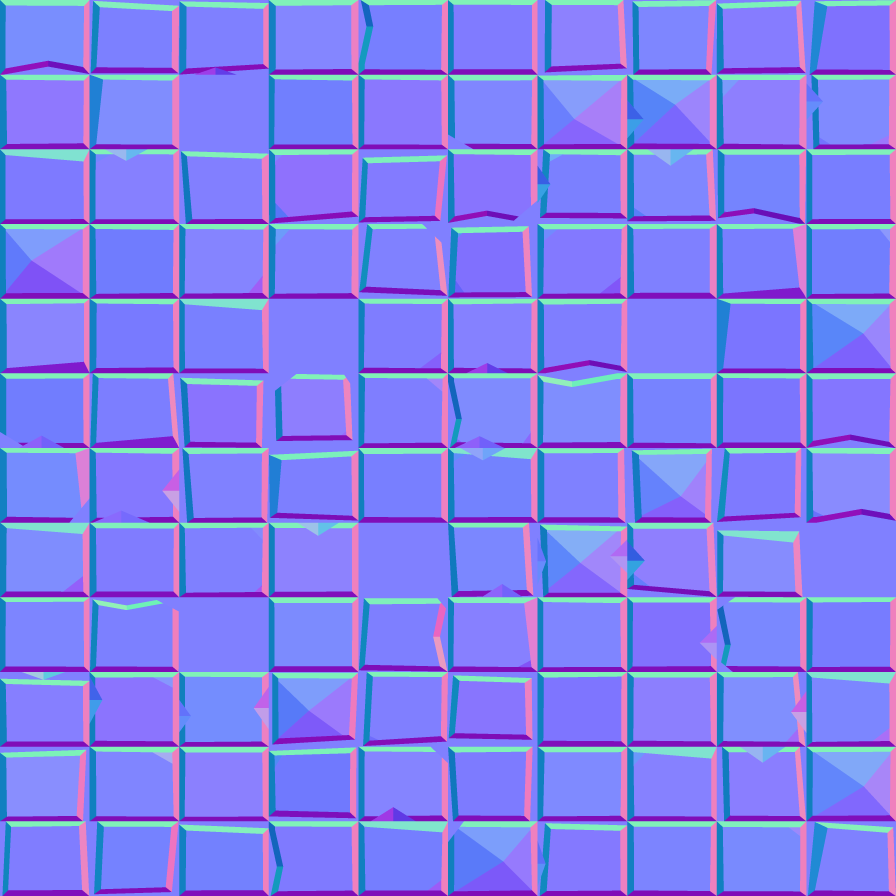
This texture map is drawn by a Shadertoy shader. Its source:

```glsl
#define GRID vec2(10.0, 12.0)      // tiles across and down
#define BEVEL vec2(0.0070, 0.0059) // bevel widths: sides, top and bottom
#define SLOPE vec2(1.80, 2.05)     // bevel steepness: sides, top and bottom
#define TILT 0.13                  // largest lean of a tile face
#define SKEW 0.010                 // largest inset of a crooked edge
#define CROOKED 0.36               // share of tiles with crooked edges
#define MISSING 0.065              // share of empty cells
#define PYRAMID 0.075              // share of four-sided faces
#define BENT 0.035                 // share of edges bent inward
#define DENT 0.045                 // share of edges with a notch
#define CHIP 0.13                  // share of chipped corners
#define SAMPLES 4                  // antialiasing samples per axis

float hash(vec2 cell, float salt) {
    vec3 p = fract(vec3(cell + 3.7, salt * 1.37 + 5.1) * vec3(0.1031, 0.1130, 0.0973));
    p += dot(p, p.yzx + 33.33);
    return fract((p.x + p.y) * p.z);
}

vec2 hash2(vec2 cell, float salt) {
    return vec2(hash(cell, salt), hash(cell, salt + 0.53));
}

vec3 slopeNormal(vec2 slope) {
    return normalize(vec3(slope, 1.0));
}

vec3 tileNormal(vec2 uv) {
    vec2 cell = mod(floor(uv * GRID), GRID);
    vec2 f = fract(uv * GRID);
    vec2 size = 1.0 / GRID;
    vec3 flatNormal = vec3(0.0, 0.0, 1.0);
    if (hash(cell, 1.0) < MISSING) return flatNormal;

    vec2 lean = hash2(cell, 2.0) * 2.0 - 1.0;
    vec3 face = slopeNormal(TILT * lean * abs(lean));
    bool pyramid = hash(cell, 3.0) < PYRAMID;
    bool crooked = hash(cell, 4.0) < CROOKED;
    vec2 apex = (hash2(cell, 5.0) - 0.5) * 0.3 * size;

    float nearest = 1e3, nearestFacet = 1e3;
    vec3 bevel = flatNormal, facet = face, notch = flatNormal;
    bool notched = false;

    // Edges: left, right, bottom, top
    for (int i = 0; i < 4; i++) {
        float salt = 10.0 + 11.0 * float(i);
        float way = float(i % 2) * 2.0 - 1.0;
        vec2 dir = i < 2 ? vec2(way, 0.0) : vec2(0.0, way);
        vec2 tangent = abs(dir.yx);
        float along = dot(tangent, f);
        float len = dot(tangent, size);
        float halfSize = 0.5 * dot(abs(dir), size);
        float d = halfSize - dot(dir, (f - 0.5) * size);

        // Inset of the outer line, straight or bent
        vec2 ends = hash2(cell, salt);
        ends *= ends * SKEW * float(crooked && hash(cell, salt + 1.0) < 0.6);
        float outer = mix(ends.x, ends.y, along);
        float turn = (ends.y - ends.x) / len;
        float mid = 0.35 + 0.3 * hash(cell, salt + 2.0);
        float side = sign(mid - along);
        if (hash(cell, salt + 3.0) < BENT) {
            outer += 0.009 * max(0.0, 1.0 - abs(along - mid) / 0.5);
            turn += side * 0.018 / len;
        }

        // Bevel band; the lowest ratio wins and mitres the corners
        vec2 widths = 0.85 + 0.3 * hash2(cell, salt + 4.0);
        if (hash(cell, salt + 5.0) < 0.04) widths.y += 1.3;
        float width = dot(abs(dir), BEVEL) * mix(widths.x, widths.y, along);
        float ratio = (d - outer) / width;
        if (ratio < nearest) {
            nearest = ratio;
            float soften = 2.0 / max(2.0, widths.x + widths.y);
            bevel = slopeNormal((dir + tangent * turn) * SLOPE * soften);
        }

        // Pyramid facet between the apex and this edge
        float facetRatio = d / (halfSize - dot(dir, apex));
        if (facetRatio < nearestFacet) {
            nearestFacet = facetRatio;
            facet = slopeNormal(dir * (0.2 + 0.14 * hash(cell, salt + 6.0)) + 0.5 * face.xy);
        }

        // Two-sided notch cutting through the bevel
        float depth = 0.008 + 0.012 * hash(cell, salt + 7.0);
        float reach = 0.2 + 0.12 * hash(cell, salt + 8.0);
        if (hash(cell, salt + 9.0) < DENT && d / depth + abs(along - mid) / reach < 1.0) {
            float steep = 0.15 + 0.65 * hash(cell, salt + 10.0);
            notch = slopeNormal(steep * (dir + 0.45 * side * tangent));
            notched = true;
        }
    }

    vec3 n = pyramid ? facet : face;
    if (nearest < 1.0) n = nearest < 0.0 ? flatNormal : bevel;

    // Corners: shallow facets on the face, or breaks through the bevel
    for (int i = 0; i < 4; i++) {
        float salt = 60.0 + 5.0 * float(i);
        vec2 corner = vec2(i % 2, i / 2);
        bool broken = hash(cell, salt + 1.0) < 0.35;
        vec2 extent = (broken ? 0.12 : 0.2) + 0.22 * hash2(cell, salt + 2.0);
        vec2 q = abs(f - corner) / extent;
        if (hash(cell, salt) < CHIP && q.x + q.y < 1.0 && (broken || (nearest >= 1.0 && !pyramid))) {
            vec2 slope = (corner * 2.0 - 1.0) * hash2(cell, salt + 3.0);
            n = broken ? flatNormal : slopeNormal(slope * 0.4);
        }
    }
    return notched ? notch : n;
}

void mainImage(out vec4 fragColor, in vec2 fragCoord) {
    vec3 sum = vec3(0.0);
    for (int y = 0; y < SAMPLES; y++)
        for (int x = 0; x < SAMPLES; x++) {
            vec2 offset = (vec2(x, y) + 0.5) / float(SAMPLES) - 0.5;
            sum += tileNormal((fragCoord + offset) / iResolution.xy);
        }
    fragColor = vec4(0.5 + 0.5 * sum / float(SAMPLES * SAMPLES), 1.0);
}
```
